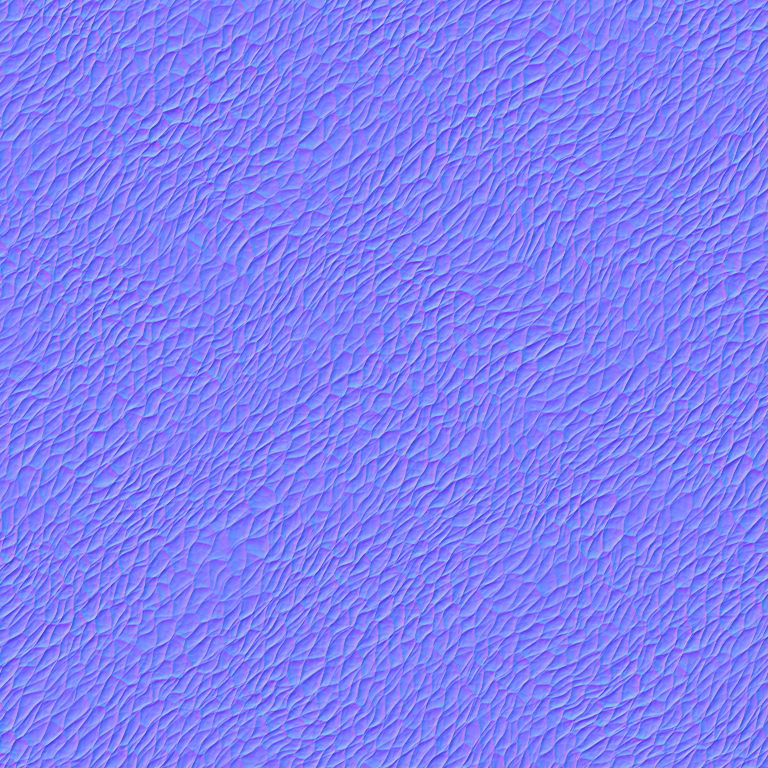
Reproduce this texture map procedurally as a Shadertoy shader.

```glsl
vec2 hash2(vec2 p) {
    return fract(sin(vec2(dot(p, vec2(127.1, 311.7)), dot(p, vec2(269.5, 183.3)))) * 43758.55);
}

// Cellular noise: 0 on the creases between cells, rising towards 1 inside
float pebbles(vec2 p, float creaseWidth) {
    vec2 cell = floor(p), local = fract(p);
    float nearest = 9.0, second = 9.0;
    for (int y = -1; y <= 1; y++)
    for (int x = -1; x <= 1; x++) {
        vec2 offset = vec2(x, y);
        vec2 seed = offset + 0.1 + 0.8 * hash2(cell + offset);
        float d = length(seed - local);
        second = min(second, max(nearest, d));
        nearest = min(nearest, d);
    }
    return 1.0 - exp((nearest - second) / creaseWidth);
}

// Leather relief in canvas units
float height(vec2 p) {
    // Bend the grain with layered sines
    vec2 bent = p + 0.008 * sin(p.yx * vec2(17.0, 14.0) + 3.0 * sin(p * 9.0));
    bent += 0.0016 * sin(bent.yx * vec2(131.0, 113.0) + 2.0 * sin(bent * 67.0));

    // Skewed lattice: one axis runs along the long creases, one is steep
    vec2 grain = inverse(mat2(0.84, 0.54, 0.17, 0.98)) * bent * 39.0;
    float strength = 1.0 + 0.2 * sin(p.x * 23.0 + 2.0 * sin(p.y * 19.0)) * sin(p.y * 15.0 - p.x * 8.0);

    float relief = 0.0021 * pebbles(grain, 0.3);
    relief += 0.0012 * pebbles(grain * vec2(0.38, 0.8) + 17.0, 0.2);   // long creases
    relief += 0.00055 * pebbles(bent * vec2(115.0, 95.0) + 5.0, 0.5);  // fine wrinkles
    return relief * strength;
}

void mainImage(out vec4 fragColor, in vec2 fragCoord) {
    vec2 uv = fragCoord / iResolution.y;

    // Central differences, wide enough to soften the creases
    vec2 e = vec2(max(0.0011, 0.5 / iResolution.y), 0.0);
    vec2 slope = vec2(height(uv + e.xy) - height(uv - e.xy),
                      height(uv + e.yx) - height(uv - e.yx)) / (2.0 * e.x);

    // Encode the normal with the green channel pointing down
    vec3 normal = normalize(vec3(-slope.x, slope.y, 1.0));
    fragColor = vec4(0.5 + 0.5 * normal, 1.0);
}
```
